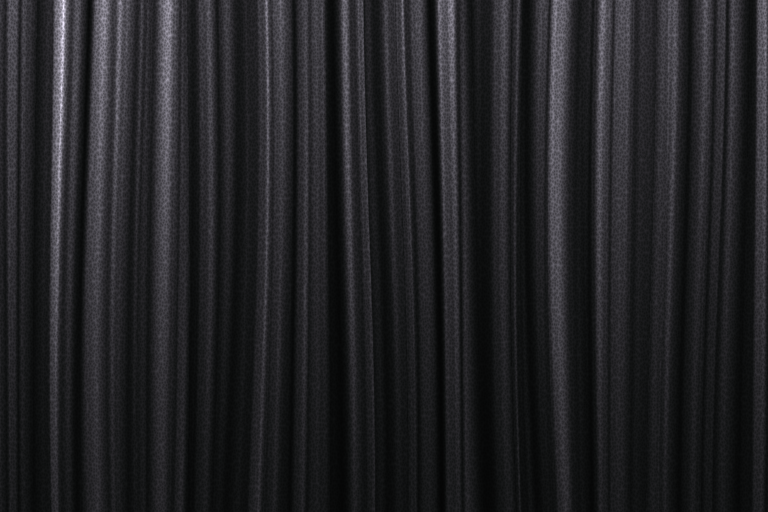
Write a Shadertoy shader that draws this texture.

```glsl
// A black satin curtain hanging in soft vertical folds, lit from above.

float hash(float n) {
    return fract(sin(n * 12.9898 + 4.137) * 43758.545);
}

vec2 hash2(vec2 p) {
    return fract(sin(vec2(dot(p, vec2(127.1, 311.7)), dot(p, vec2(269.5, 183.3)))) * 43758.545);
}

// Distance to the nearest scattered point: the fine weave of the cloth
float cellular(vec2 p) {
    vec2 cell = floor(p);
    float nearest = 2.0;
    for (int j = -1; j <= 1; j++) {
        for (int i = -1; i <= 1; i++) {
            vec2 c = cell + vec2(i, j);
            nearest = min(nearest, length(c + hash2(c) - p));
        }
    }
    return nearest;
}

// One layer of pleats: irregular 1D cells whose creases lean with height
float pleats(float x, float y, float seed) {
    float cell = floor(x);
    float left = -1e3, right = 1e3, id = 0.0, nextId = 0.0;
    for (int i = -2; i <= 2; i++) {
        float k = cell + float(i);
        float lean = 0.32 * (hash(k + seed + 31.0) - 0.5) * (y - 0.5);
        float crease = k + 0.5 + 0.74 * (hash(k + seed) - 0.5) + lean;
        if (crease <= x && crease > left) { left = crease; id = k + seed; }
        if (crease > x && crease < right) { right = crease; nextId = k + seed; }
    }
    float t = (x - left) / (right - left);

    // Body between two creases of different depth, steep on a random side
    float steep = hash(id + 197.0);
    float body = smoothstep(0.0, mix(0.12, 0.45, steep), t);
    body *= 1.0 - smoothstep(mix(0.55, 0.86, steep), 1.0, t);
    float creaseLight = mix(hash(id + 57.0), hash(nextId + 57.0), smoothstep(0.0, 1.0, t));
    float level = mix(0.38, 0.9, hash(id + 83.0));

    // Narrow sheen along the ridge, fading in and out with height
    float ridge = (t - mix(0.22, 0.78, hash(id + 101.0))) / mix(0.07, 0.17, hash(id + 131.0));
    float fade = 0.75 + 0.25 * sin(4.0 * y + 6.28 * hash(id + 151.0));
    float sheen = 0.85 * hash(id + 173.0) * fade * exp(-ridge * ridge) * body;

    return level * mix(0.02 + 0.42 * creaseLight, 1.0, body) + sheen;
}

void mainImage(out vec4 fragColor, in vec2 fragCoord) {
    vec2 uv = fragCoord / iResolution.xy;
    vec2 p = fragCoord / iResolution.y;

    // Gentle sway of the hanging cloth
    float x = uv.x + 0.006 * sin(9.0 * uv.x + 2.6 * uv.y) + 0.002 * sin(23.0 * uv.x - 4.0 * uv.y);

    // Wide drapes carrying narrower pleats and thin creases
    float broad = pleats(x * 15.0, uv.y, 7.0);
    float fine = pleats(x * 35.0 + 0.4, uv.y, 211.0);
    float thin = pleats(x * 62.0, uv.y, 431.0);
    float tone = broad * (0.12 + 1.1 * fine + 0.3 * thin);
    tone /= 1.0 + 0.28 * tone;

    // Light falls off downward and slightly toward the sides
    float light = mix(0.31, 1.12, pow(uv.y, 1.45));
    light *= 0.75 + 0.25 * smoothstep(0.0, 0.08, uv.x) * smoothstep(0.0, 0.15, 1.0 - uv.x);
    light *= 1.0 + 0.1 * sin(11.0 * uv.x + 1.0) + 0.08 * sin(27.0 * uv.x);

    // Woven grain, slightly stretched along the threads
    float weave = cellular(p * vec2(210.0, 160.0)) - 0.45;
    float shade = (0.018 + 0.5 * light * tone) * (1.0 + 0.55 * weave);

    // Neutral green-black shadows turning to cool violet-grey highlights
    vec3 tint = mix(vec3(0.93, 1.02, 1.03), vec3(0.99, 0.965, 1.05), smoothstep(0.03, 0.16, shade));
    fragColor = vec4(shade * tint, 1.0);
}
```
